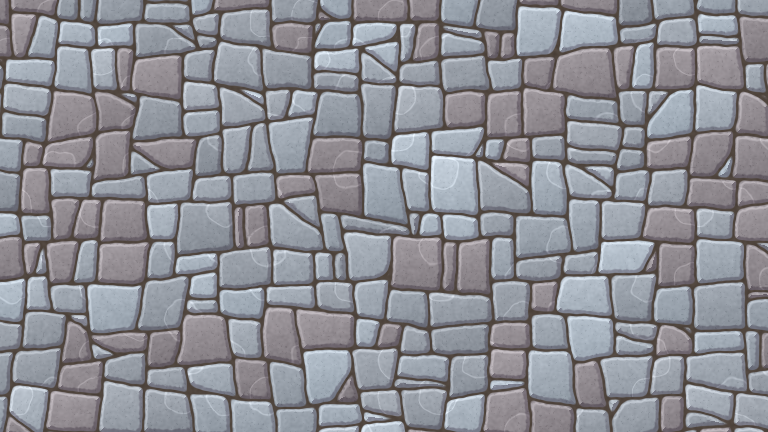
This texture is drawn by a Shadertoy shader. Its source:

```glsl
// Wall of irregular blue-grey and mauve paving stones with bevelled edges and brown joints.
#define STONE_SIZE 0.092              // mean stone size, in canvas heights
#define ASPECT vec2(1.07, 0.95)       // stones are slightly wider than tall
#define JITTER 0.27                   // shift of each joint
#define TILT 0.17                     // slant of each joint
#define SPLIT 0.30                    // share of cells broken in two
#define JOINT 0.030                   // half width of a joint
#define ROUNDING 0.13                 // softness of the corners
#define BEVEL 0.085                   // width of the shaded edge
#define MORTAR vec3(0.31, 0.27, 0.24)
#define SLATE vec3(0.585, 0.61, 0.645)
#define PALE vec3(0.66, 0.705, 0.75)
#define MAUVE vec3(0.565, 0.54, 0.56)

struct Stone {
    float depth;   // distance inward from the stone's border
    vec2 normal;   // inward normal of the nearest edge
    vec2 center;
    vec2 id;
};

vec2 hash22(vec2 p) {
    vec3 q = fract(p.xyx * vec3(0.1031, 0.1030, 0.0973));
    q += dot(q, q.yzx + 33.33);
    return fract((q.xx + q.yz) * q.zy);
}

float corner(vec2 cell, vec2 offset, vec2 f) {
    return dot(hash22(cell + offset) * 2.0 - 1.0, f - offset);
}

float gradientNoise(vec2 p) {
    vec2 i = floor(p), f = fract(p);
    vec2 u = f * f * f * (f * (f * 6.0 - 15.0) + 10.0);
    return mix(mix(corner(i, vec2(0, 0), f), corner(i, vec2(1, 0), f), u.x),
               mix(corner(i, vec2(0, 1), f), corner(i, vec2(1, 1), f), u.x), u.y);
}

float smoothMin(float a, float b) {
    float h = max(ROUNDING - abs(a - b), 0.0) / ROUNDING;
    return min(a, b) - h * h * ROUNDING * 0.25;
}

// Slanted joint through a grid vertex: normal in xy, signed distance in z
vec3 joint(vec2 vertex, vec2 p, bool horizontal) {
    vec2 r = hash22(vertex + 71.0) * 2.0 - 1.0;
    vec2 n = normalize(horizontal ? vec2(r.x * TILT, 1.0) : vec2(1.0, r.x * TILT));
    return vec3(n, dot(p - vertex * ASPECT, n) - r.y * JITTER);
}

// Pinwheel cell: its four corners carry alternating horizontal and vertical joints
Stone stoneAt(vec2 cell, vec2 p) {
    bool even = mod(cell.x + cell.y, 2.0) < 0.5;
    vec3 edges[5];
    edges[0] = joint(cell + (even ? vec2(0, 0) : vec2(1, 0)), p, true);
    edges[1] = -joint(cell + (even ? vec2(1, 0) : vec2(1, 1)), p, false);
    edges[2] = -joint(cell + (even ? vec2(1, 1) : vec2(0, 1)), p, true);
    edges[3] = joint(cell + (even ? vec2(0, 1) : vec2(0, 0)), p, false);
    edges[4] = vec3(0, 1, 9);

    Stone s = Stone(9.0, vec2(0, 1), (cell + 0.5) * ASPECT, cell);

    // Some cells break across the middle, others lose a corner
    vec2 r = hash22(cell + 213.0);
    if (hash22(cell + 157.0).x < SPLIT) {
        float chip = step(0.65, r.y);
        float angle = 1.5708 * (floor(r.x * 4.0) + 0.5 * chip) + (r.y - 0.5) * 0.6;
        vec2 n = vec2(cos(angle), sin(angle));
        float cut = dot(p - s.center, n) - mix(0.06, 0.36, chip);
        float side = cut < 0.0 ? -1.0 : 1.0;
        edges[4] = side * vec3(n, cut);
        s.id += step(0.0, cut) * 0.37;
    }

    float nearest = 9.0;
    for (int i = 0; i < 5; i++) {
        if (edges[i].z < nearest) { nearest = edges[i].z; s.normal = edges[i].xy; }
        s.depth = smoothMin(s.depth, edges[i].z);
    }
    return s;
}

vec3 stoneColor(Stone s, vec2 p, float pixel) {
    vec2 tone = hash22(s.id * 3.0 + 31.0), mark = hash22(s.id * 5.0 + 97.0);
    vec2 local = p - s.center;
    vec3 color = tone.x < 0.30 ? MAUVE : mix(SLATE, PALE, tone.y * tone.y);
    color += (mark.y - 0.5) * 0.05 + 0.09 * dot(local, vec2(-0.25, 0.9));

    // Weathered surface and small pits
    float grain = gradientNoise(p * 11.0);
    color += 0.035 * gradientNoise(p * 4.0) + 0.05 * grain;
    color -= 0.05 * smoothstep(0.22, 0.45, gradientNoise(p * 17.0 + 40.0));

    // Polished corner bounded by a thin bright arc
    vec2 shine = vec2(mark.y < 0.7 ? 0.48 : -0.48, mark.x < 0.3 ? 0.42 : -0.42);
    float arc = length(local - shine) - 0.42 + 0.12 * gradientNoise(p * 3.0);
    float glossy = step(mark.x, 0.55);
    color += glossy * 0.03 * (1.0 - smoothstep(-pixel, pixel, arc));
    color += glossy * 0.09 * (1.0 - smoothstep(0.0, 0.012 + pixel, abs(arc)));

    // Light from the upper left: bright rim above, violet bevel below
    float lit = dot(-s.normal, normalize(vec2(-0.45, 0.9)));
    float inset = s.depth - JOINT + 0.03 * grain;
    float bevel = 1.0 - smoothstep(BEVEL - pixel, BEVEL + pixel, inset);
    float rim = 1.0 - smoothstep(0.0, 0.025 + pixel, abs(inset - 0.05));
    color = mix(color, color * vec3(0.77, 0.745, 0.78), bevel * smoothstep(0.0, 0.5, -lit));
    return color + 0.13 * rim * smoothstep(0.0, 0.5, lit);
}

void mainImage(out vec4 fragColor, in vec2 fragCoord) {
    vec2 p = fragCoord / (iResolution.y * STONE_SIZE) + 20.0;
    float pixel = 1.0 / (iResolution.y * STONE_SIZE);

    // Hand-cut edges: bend the plane a little
    vec2 q = p + 0.09 * vec2(gradientNoise(p * 1.4), gradientNoise(p * 1.4 + 50.0));
    q += 0.022 * vec2(gradientNoise(p * 5.0), gradientNoise(p * 5.0 + 80.0));

    vec2 home = floor(q / ASPECT);
    Stone best = stoneAt(home, q);
    for (int i = 0; i < 9; i++) {
        Stone s = stoneAt(home + vec2(i % 3, i / 3) - 1.0, q);
        if (s.depth > best.depth) best = s;
    }

    vec3 mortar = MORTAR + 0.05 * gradientNoise(p * 9.0);
    float cover = smoothstep(JOINT - 0.7 * pixel, JOINT + 0.7 * pixel, best.depth);
    fragColor = vec4(mix(mortar, stoneColor(best, q, pixel), cover), 1.0);
}
```
